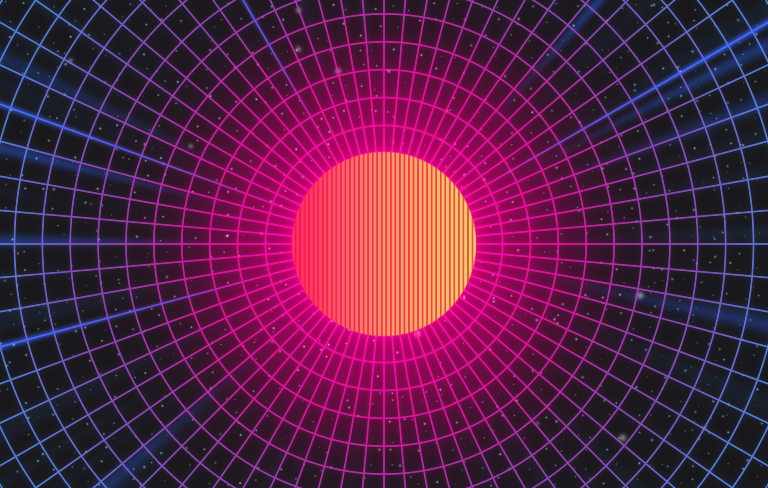
A WebGL 1 fragment shader for this background:

```glsl
precision highp float;
// A striped neon sun at the centre of a polar grid, over starry space.
// Rings and spokes repeat in polar coordinates; a radial magenta glow fades
// to near black, with blue light streaks placed by angle and gradient noise.

uniform vec2 u_resolution;

vec2 hash2(vec2 p) {
    vec3 q = fract(p.xyx * vec3(0.1031, 0.1030, 0.0973));
    q += dot(q, q.yzx + 33.33);
    return fract((q.xx + q.yz) * q.zy);
}

float gradientDot(vec2 cell, vec2 offset) {
    return dot(hash2(cell + 57.0) * 2.0 - 1.0, offset);
}

float gradientNoise(vec2 p) {
    vec2 i = floor(p), f = fract(p);
    vec2 u = f * f * (3.0 - 2.0 * f);
    vec2 e = vec2(0.0, 1.0);
    return mix(mix(gradientDot(i, f), gradientDot(i + e.yx, f - e.yx), u.x),
               mix(gradientDot(i + e.xy, f - e.xy), gradientDot(i + 1.0, f - 1.0), u.x), u.y);
}

// Four angular beams in degrees, weighted and summed
float beams(float degree, vec4 centers, vec4 strengths, float width) {
    vec4 d = (mod(degree - centers + 180.0, 360.0) - 180.0) / width;
    return dot(exp(-d * d), strengths);
}

float neonLine(float d, float pixel) {
    return 1.0 - smoothstep(0.0006, 0.0008 + pixel, d);
}

// Scattered points, one candidate per cell
float stars(vec2 p, float cells, float density, float radius, float pixel) {
    vec2 cell = floor(p * cells);
    vec2 place = 0.2 + 0.6 * hash2(cell + 120.0);
    vec2 chance = hash2(cell + 311.0);
    float d = length(p - (cell + place) / cells);
    float size = radius * (0.5 + chance.y) + 0.3 * pixel;
    return step(chance.x, density) * (0.3 + 0.7 * chance.y) * exp(-d * d / (size * size));
}

void main() {
    vec2 p = (gl_FragCoord.xy - 0.5 * u_resolution) / u_resolution.y;
    float pixel = 1.0 / u_resolution.y;
    float r = length(p);
    float degree = degrees(atan(p.y, p.x + 1e-6));
    vec2 direction = p / max(r, 1e-4);

    // Space and magenta glow
    vec3 color = vec3(0.095, 0.095, 0.108);
    float glow = exp(-pow(max(r - 0.15, 0.0) / 0.225, 2.0));
    color = mix(color, vec3(0.66, 0.01, 0.37), glow);

    // Blue streaks, strongest toward the outside
    float sharp = beams(degree, vec4(120.0, 30.0, 160.0, -165.0), vec4(0.9, 1.0, 0.8, 0.9), 0.55);
    float broad = beams(degree, vec4(48.5, 27.5, 166.0, 179.5), vec4(0.7, 0.5, 0.6, 0.5), 0.9)
                + beams(degree, vec4(-12.0, 20.5, 154.0, -139.0), vec4(0.45, 0.35, 0.3, 0.35), 1.2);
    float haze = max(gradientNoise(direction * 17.0), 0.0) * 0.5;
    float outward = smoothstep(0.27, 0.78, r);
    color += vec3(0.06, 0.24, 0.75) * (sharp + broad) * outward * 0.75;
    color += vec3(0.02, 0.18, 0.36) * haze * outward;

    // Stars: many fine points and a few soft bright ones
    color += vec3(0.5, 0.7, 0.72) * stars(p + 3.0, 32.0, 0.5, 0.0011, pixel) * 0.75;
    color += vec3(0.5, 0.65, 0.7) * stars(p + 7.0, 21.0, 0.45, 0.0014, pixel) * 0.6;
    color += vec3(0.5, 0.55, 0.5) * stars(p + 5.0, 7.0, 0.16, 0.0045, pixel) * 0.7;

    // Polar grid: evenly spaced rings and a spoke every five degrees
    float spacing = 0.05714;
    float ringDistance = abs(mod(r - 0.2429 + 0.5 * spacing, spacing) - 0.5 * spacing);
    float spokeDistance = r * radians(abs(mod(degree + 2.5, 5.0) - 2.5));
    float ring = neonLine(ringDistance, pixel);
    float spoke = neonLine(spokeDistance, pixel);
    vec3 neon = mix(vec3(0.98, 0.06, 0.66), vec3(0.64, 0.29, 0.82), smoothstep(0.32, 0.62, r));
    neon = mix(neon, vec3(0.36, 0.56, 1.0), smoothstep(0.57, 0.86, r));
    neon = mix(neon, vec3(0.3, 0.4, 1.0), clamp(sharp, 0.0, 1.0) * smoothstep(0.2, 0.5, r) * 0.7);
    float halo = exp(-ringDistance / 0.0045) + exp(-spokeDistance / 0.0045);
    color += neon * halo * mix(0.09, 0.14, glow);
    color = mix(color, neon, max(ring, spoke) * 0.82);

    // Sun: left to right gradient cut by thin vertical stripes
    float sunRadius = 0.1888;
    float across = clamp(p.x / sunRadius * 0.5 + 0.5, 0.0, 1.0);
    vec3 light = mix(vec3(1.0, 0.19, 0.42), vec3(0.99, 0.57, 0.45), smoothstep(0.0, 0.55, across));
    light = mix(light, vec3(1.0, 0.80, 0.44), smoothstep(0.45, 1.0, across));
    vec3 dark = mix(vec3(0.98, 0.08, 0.28), vec3(0.90, 0.30, 0.18), across);
    float period = 0.0093;
    float stripeDistance = abs(mod(p.x, period) - 0.5 * period);
    float stripe = 1.0 - smoothstep(0.0018 - 0.5 * pixel, 0.0018 + 0.5 * pixel, stripeDistance);
    vec3 sun = mix(light, dark, stripe * 0.92);
    color += vec3(0.3, 0.0, 0.16) * exp(-max(r - sunRadius, 0.0) / 0.02) * 0.5;
    color = mix(color, sun, 1.0 - smoothstep(sunRadius - pixel, sunRadius + pixel, r));

    gl_FragColor = vec4(clamp(color, 0.0, 1.0), 1.0);
}
```
